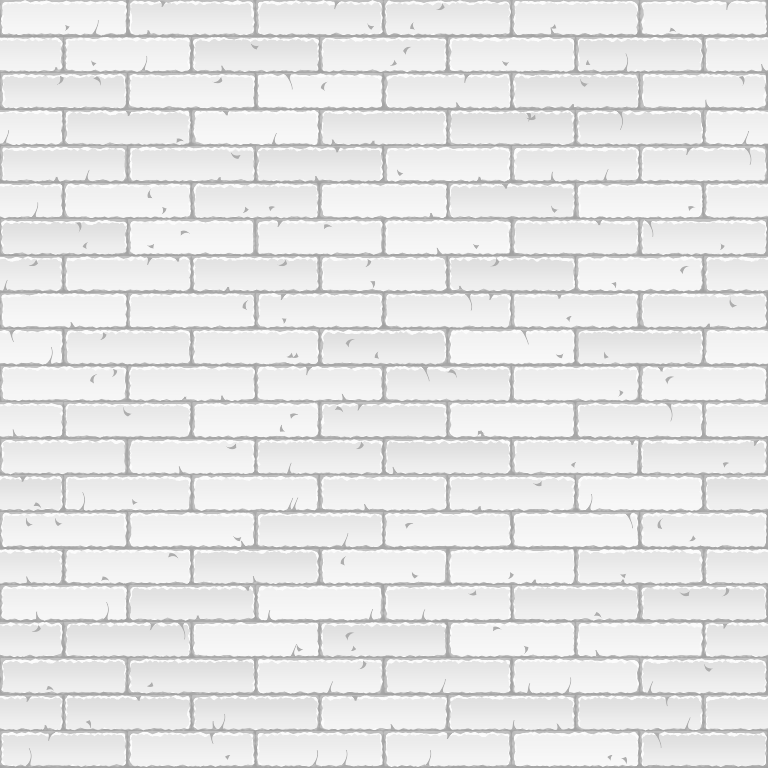
Give the GLSL for this texture, as a WebGL 2 fragment shader.

```glsl
#version 300 es
precision highp float;

uniform vec2 u_resolution;
out vec4 fragColor;

vec2 hash2(vec2 p) {
    vec3 h = fract(p.xyx * vec3(0.1031, 0.1030, 0.0973));
    h += dot(h, h.yzx + 33.33);
    return fract((h.xx + h.yz) * h.zy);
}

// Distance to the nearest scattered point, repeating every `period` cells
float cellular(vec2 p, float period, float seed) {
    vec2 cell = floor(p);
    float nearest = 2.0;
    for (int y = -1; y <= 1; y++)
    for (int x = -1; x <= 1; x++) {
        vec2 c = cell + vec2(x, y);
        nearest = min(nearest, length(c + hash2(mod(c, period) + seed) - p));
    }
    return nearest;
}

float roundBox(vec2 p, vec2 halfSize, float radius) {
    vec2 d = abs(p) - halfSize + radius;
    return length(max(d, 0.0)) + min(max(d.x, d.y), 0.0) - radius;
}

// Bent teardrop-shaped nick
float chip(vec2 p, float angle, float len) {
    float c = cos(angle), s = sin(angle);
    p = mat2(c, -s, s, c) * p;
    p.y += 3.0 * p.x * p.x;
    return max(abs(p.x) - len, abs(p.y) - 0.03 * (1.0 - p.x / len));
}

// Notch that opens at the brick edge and thins into a hairline
float crack(vec2 p, float side, vec2 seed) {
    float depth = p.y * side + 0.45;
    float reach = mix(0.1, 0.5, seed.y * seed.y);
    float bend = p.x - (seed.x - 0.5) * 3.0 - 0.06 * sin(depth * 7.0 + seed.y * 6.0);
    float width = 0.009 + 0.07 * exp(-depth * 15.0);
    return max(abs(bend) - width, depth - reach);
}

void main() {
    vec2 uv = gl_FragCoord.xy / u_resolution;
    float blur = 0.6 * 21.0 / min(u_resolution.x, u_resolution.y);

    // Running bond: 6 bricks across, 21 courses, lengths in course heights
    vec2 grid = uv * vec2(6.0, 21.0);
    grid.x += 0.5 * mod(floor(grid.y), 2.0);
    vec2 id = floor(grid);
    id.x = mod(id.x, 6.0);
    vec2 p = (fract(grid) - 0.5) * vec2(3.5, 1.0);

    // Ragged outlines of the rim, the face and the shadow
    float coarse = cellular(uv * 105.0, 105.0, 3.0) - 0.45;
    float fine = cellular(uv * 147.0, 147.0, 41.0) - 0.45;
    float wave = 0.008 * sin(p.x * 9.0 + id.x * 4.0 + id.y * 2.3);
    float rim = roundBox(p - vec2(0.0, 0.012), vec2(1.69, 0.445), 0.1) + 0.07 * coarse + wave;
    float face = roundBox(p + vec2(0.0, 0.02), vec2(1.665, 0.42), 0.12) + 0.09 * fine + wave;
    float shade = roundBox(p - vec2(-0.02, 0.06), vec2(1.72, 0.5), 0.1) + 0.08 * fine;

    // Mortar, darker under each brick
    float mortar = mix(0.74, 0.65, smoothstep(-0.03, 0.03, shade));
    mortar += 0.05 * coarse;

    // Face brightens downward; every brick has its own tone
    float tone = hash2(id + 7.0).x;
    float height = smoothstep(-0.42, 0.42, p.y);
    float brick = mix(mix(0.935, 0.972, tone), mix(0.87, 0.95, tone), height);
    brick = mix(0.99, brick, smoothstep(blur, -blur, face));

    // Scattered nicks and edge cracks
    for (int i = 0; i < 2; i++) {
        vec2 seed = hash2(id + 19.0 * float(i) + 53.0);
        vec2 kind = hash2(id + 31.0 * float(i) + 97.0);
        vec2 spot = vec2((seed.x - 0.5) * 2.9, sign(seed.y - 0.5) * mix(0.16, 0.33, kind.y));
        float nick = chip(p - spot, kind.y * 6.3, mix(0.07, 0.14, seed.y));
        float split = crack(p, sign(kind.y - 0.35), seed);
        float nickMask = smoothstep(blur, -blur, nick) * step(kind.x, 0.38);
        float splitMask = smoothstep(blur, -blur, split) * step(0.5, kind.x);
        brick = mix(brick, 0.68, max(nickMask, splitMask));
    }

    float value = mix(mortar, brick, smoothstep(blur, -blur, rim));
    fragColor = vec4(vec3(value), 1.0);
}
```
